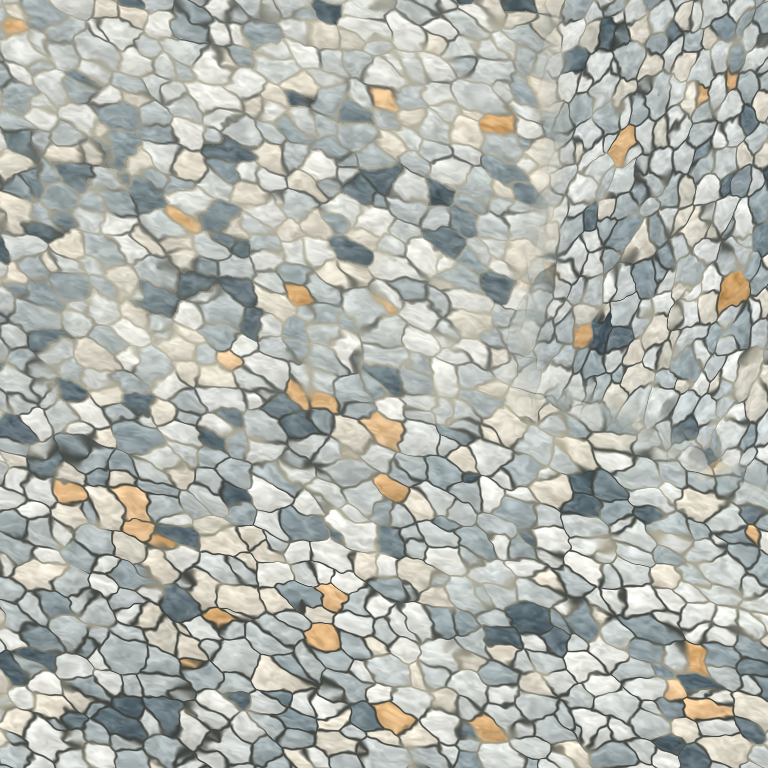
This texture is drawn by a Shadertoy shader. Its source:

```glsl
// Draws a bed of pale grey gravel with slate and ochre stones and shadowed gaps.

// Sine-free hash giving three values in 0..1
vec3 hash3(vec2 p) {
    vec3 q = fract(p.xyx * vec3(0.1031, 0.1030, 0.0973));
    q += dot(q, q.yxz + 33.33);
    return fract((q.xxy + q.yzz) * q.zyx);
}

// Smooth value noise, three independent channels
vec3 noise3(vec2 p) {
    vec2 cell = floor(p), f = fract(p);
    f = f * f * (3.0 - 2.0 * f);
    vec3 low = mix(hash3(cell), hash3(cell + vec2(1, 0)), f.x);
    vec3 high = mix(hash3(cell + vec2(0, 1)), hash3(cell + vec2(1, 1)), f.x);
    return mix(low, high, f.y);
}

// Stone colour from a random triple: greys, with a few slates, creams and ochres
vec3 stoneColour(vec3 r) {
    vec3 colour = mix(vec3(0.51, 0.57, 0.59), vec3(0.93, 0.93, 0.90), pow(r.x, 0.62));
    if (r.y < 0.08) colour = mix(vec3(0.32, 0.38, 0.41), vec3(0.47, 0.53, 0.55), r.z);
    else if (r.y > 0.965) colour = mix(vec3(0.80, 0.62, 0.40), vec3(0.93, 0.79, 0.62), r.z);
    else if (r.y > 0.83) colour = mix(colour, vec3(0.91, 0.87, 0.79), 0.75);
    return colour;
}

// Packed stones: weighted Voronoi cells, one unit per stone
vec3 gravel(vec2 p, float softness) {
    // Bend the outlines so that the stones are not plain polygons
    p += 0.38 * (noise3(p * 1.4).xy - 0.5) + 0.14 * (noise3(p * 4.0 + 7.0).xy - 0.5);
    vec2 home = floor(p), toCentre = vec2(0), stone = home;
    float nearest = 9.0, second = 9.0;
    for (int j = -2; j <= 2; j++)
    for (int i = -2; i <= 2; i++) {
        vec2 cell = home + vec2(i, j);
        vec3 r = hash3(cell + 41.0);
        vec2 offset = p - cell - 0.05 - 0.9 * r.xy;
        float d = length(offset) - 0.42 * r.z * r.z;
        if (d < nearest) {
            second = nearest;
            nearest = d;
            toCentre = offset;
            stone = cell;
        } else second = min(second, d);
    }

    // Stone face: mottling, streaks and light from the upper left
    vec3 colour = stoneColour(hash3(stone + 113.0));
    float mottle = noise3(p * vec2(2.6, 4.2) + stone * 3.0).x - 0.5;
    float grain = noise3(p * vec2(6.0, 9.0)).y - 0.5;
    colour += 0.17 * mottle + 0.10 * grain;
    colour *= 1.0 + 0.12 * dot(toCentre, vec2(-0.5, 0.8));

    // Gaps: some packed with pale brown sand, some in deep shadow
    vec3 local = noise3(p * 0.9 + 19.0);
    float depth = smoothstep(0.25, 0.75, local.x + 0.22 - 0.35 * softness);
    vec3 gapColour = mix(vec3(0.66, 0.64, 0.56), vec3(0.24, 0.25, 0.23), depth);
    float width = mix(0.10, 0.24, local.y);
    float gap = 1.0 - smoothstep(0.01, width + 0.06 * softness, second - nearest);
    return mix(colour, gapColour, gap * mix(0.95, 0.72, softness));
}

void mainImage(out vec4 fragColor, in vec2 fragCoord) {
    vec2 uv = fragCoord / iResolution.xy;
    vec3 broad = noise3(uv * 5.0 + 3.0);

    // Hazy, sandy ground above; crisper stones below
    float softness = clamp(0.15 + 0.8 * smoothstep(0.32, 0.62, uv.y) + 0.6 * (broad.x - 0.5), 0.0, 1.0);

    // Main bed leans down to the right; the upper right patch stands upright
    vec2 lying = vec2(uv.x, uv.y + 0.22 * uv.x) * vec2(27.0, 36.0);
    vec2 upright = vec2(uv.x - 0.25 * uv.y, uv.y) * vec2(43.0, 31.0) + 70.0;
    float ragged = 0.07 * (broad.y - 0.5);
    float side = smoothstep(-0.035, 0.035, uv.x - 0.60 - 0.15 * uv.y + ragged);
    float base = smoothstep(-0.04, 0.04, uv.y - 0.78 + 0.42 * uv.x + ragged);
    float patchMask = side * base;

    vec3 bed = gravel(lying, softness);
    vec3 heap = gravel(upright, 0.35) * vec3(0.95, 0.96, 0.97);
    vec3 colour = mix(bed, heap, patchMask);

    // Dust veils the stones along the seam and in the hazy areas
    float seam = 4.0 * patchMask * (1.0 - patchMask);
    float dust = 0.22 * seam + 0.16 * softness * broad.z * (1.0 - patchMask);
    colour = mix(colour, vec3(0.77, 0.77, 0.71), dust);
    colour *= 1.0 + 0.08 * (broad.z - 0.4);
    fragColor = vec4(clamp(colour, 0.0, 1.0), 1.0);
}
```
